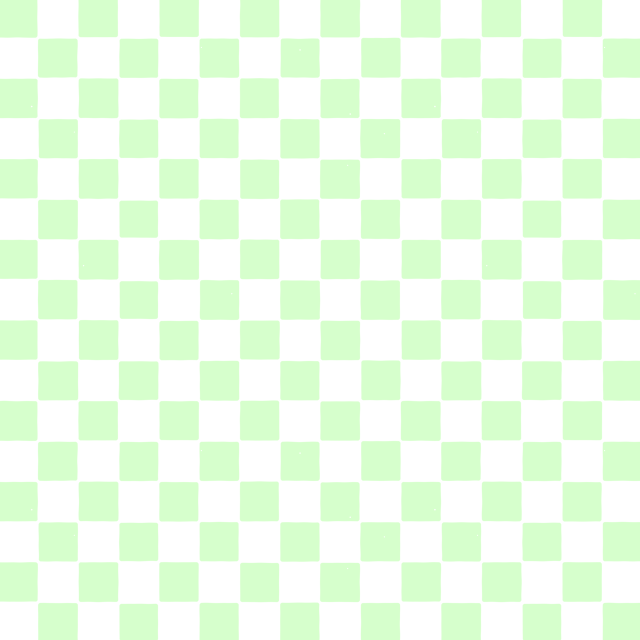
Write a WebGL 2 fragment shader that draws this pattern.

```glsl
#version 300 es
precision highp float;

uniform vec2 u_resolution;
out vec4 fragColor;

vec2 hash2(vec2 p) {
  uvec2 h = uvec2(ivec2(p) + 64) * uvec2(73856093u, 19349663u);
  uint n = h.x ^ h.y;
  n = (n ^ (n >> 15)) * 739982445u;
  n = (n ^ (n >> 12)) * 695872825u;
  n ^= n >> 15;
  return vec2(n & 65535u, n >> 16) / 65535.0;
}

// Gradient noise that wraps after the given period
float gradientNoise(vec2 p, float period) {
  vec2 i = floor(p), f = fract(p);
  vec2 blend = f * f * f * (f * (f * 6.0 - 15.0) + 10.0);
  float corner[4];
  for (int k = 0; k < 4; k++) {
    vec2 offset = vec2(k & 1, k >> 1);
    vec2 gradient = hash2(mod(i + offset, period)) * 2.0 - 1.0;
    corner[k] = dot(gradient, f - offset);
  }
  return mix(mix(corner[0], corner[1], blend.x),
             mix(corner[2], corner[3], blend.x), blend.y);
}

float roundedBox(vec2 p, vec2 halfSize, float radius) {
  vec2 q = abs(p) - halfSize + radius;
  return length(max(q, 0.0)) + min(max(q.x, q.y), 0.0) - radius;
}

// Distance to one hand-cut square; its flaws recur every ten cells
float squareDistance(vec2 p, vec2 cell) {
  vec2 id = mod(cell, 10.0);
  vec2 jitter = hash2(id + 31.0) - 0.5;
  vec2 stretch = hash2(id + 57.0) - 0.5;
  vec2 q = p - cell - 0.5 - jitter * 0.016;
  vec2 halfSize = 0.488 + stretch * 0.012;

  // One worn column, with two squares that shrink the most
  if (id.x == 2.0) {
    halfSize -= (id.y == 4.0 || id.y == 6.0) ? vec2(0.012, 0.025) : vec2(0.004, 0.008);
  }
  float d = roundedBox(q, halfSize, 0.055);

  // Tiny pale nick in a few squares
  vec2 chance = hash2(id + 83.0);
  if (chance.x > 0.84) {
    vec2 nick = (hash2(id + 109.0) - 0.5) * 0.9;
    d = max(d, 0.012 - length(q - nick));
  }
  return d;
}

void main() {
  vec2 uv = gl_FragCoord.xy / u_resolution;
  vec2 p = (vec2(uv.x, 1.0 - uv.y) - 0.0592) / 0.063;
  float pixel = 1.0 / (0.063 * min(u_resolution.x, u_resolution.y));

  // Nearest green square, including those that spill over a cell edge
  vec2 base = floor(p);
  float d = 1.0;
  for (int y = -1; y <= 1; y++) {
    for (int x = -1; x <= 1; x++) {
      vec2 cell = base + vec2(x, y);
      if (mod(cell.x + cell.y, 2.0) < 0.5) d = min(d, squareDistance(p, cell));
    }
  }

  // Slightly uneven outline
  d += 0.014 * gradientNoise(p * 3.0, 30.0);

  float softness = max(0.018, pixel * 0.7);
  float paint = 1.0 - smoothstep(-softness, softness, d);
  vec3 white = vec3(1.0);
  vec3 mint = vec3(0.84, 1.0, 0.80);
  fragColor = vec4(mix(white, mint, paint), 1.0);
}
```
